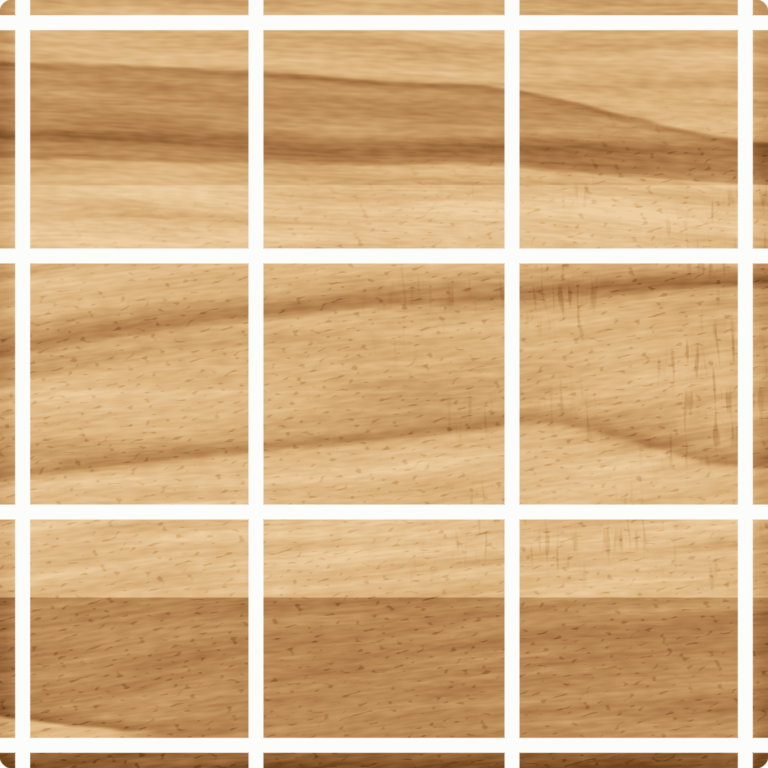
A WebGL 1 fragment shader for this texture:

```glsl
precision highp float;
uniform vec2 u_resolution;

#define GROUT vec3(0.99, 0.99, 0.98)
#define UMBER vec3(0.53, 0.35, 0.18)
#define BROWN vec3(0.67, 0.47, 0.28)
#define TAN vec3(0.76, 0.58, 0.37)
#define HONEY vec3(0.85, 0.69, 0.48)
#define CREAM vec3(0.91, 0.78, 0.60)
#define LINE_WIDTH 0.0196
#define INNER_LINE 0.1667
#define OUTER_LINE 0.4705
#define CORNER_RADIUS 0.018
#define GRAIN 1.0
#define FLECKS 0.9

vec2 gradientAt(vec2 cell) {
  float angle = 6.2832 * fract(sin(dot(cell, vec2(127.1, 311.7))) * 43758.5);
  return vec2(cos(angle), sin(angle));
}

float gradientNoise(vec2 p) {
  vec2 i = floor(p), f = p - i;
  vec2 u = f * f * f * (f * (f * 6.0 - 15.0) + 10.0);
  vec2 e = vec2(1.0, 0.0);
  float low = mix(dot(gradientAt(i), f), dot(gradientAt(i + e), f - e), u.x);
  float high = mix(dot(gradientAt(i + e.yx), f - e.yx), dot(gradientAt(i + 1.0), f - 1.0), u.x);
  return mix(low, high, u.y);
}

float fractalNoise(vec2 p) {
  float sum = 0.0, gain = 1.0;
  for (int i = 0; i < 4; i++) {
    sum += gain * gradientNoise(p);
    p = p * vec2(1.8, 2.1) + 17.3;
    gain *= 0.6;
  }
  return sum;
}

// Dark vein with separate softness above (negative d) and below
float vein(float d, float above, float below) {
  float k = d / (d < 0.0 ? above : below);
  return exp(-k * k);
}

float past(float edge, float v, float soft) {
  return smoothstep(edge - soft, edge + soft, v);
}

// Wood tone from 0 (umber) to 4 (cream); depth runs down from the top
float woodTone(float x, float depth) {
  float wobble = 0.006 * gradientNoise(vec2(x * 5.0, depth * 6.0))
               + 0.002 * gradientNoise(vec2(x * 28.0, depth * 60.0));
  float v = depth + wobble;
  float bend = smoothstep(0.6, 1.0, x);

  // Upper plank with a dark heartwood band
  float bandTop = 0.081 + 0.05 * x + 0.055 * bend;
  float bandLow = 0.205 + 0.015 * x + 0.018 * bend;
  float core = 0.173 + 0.025 * x;
  float tone = 3.0 - 1.0 * past(bandTop, v, 0.003) + 0.9 * past(bandLow, v, 0.004);
  tone -= 1.0 * vein(v - bandTop, 0.003, 0.008);
  tone -= 1.15 * vein(v - core, 0.009, 0.017);
  tone -= 0.7 * vein(v - bandLow, 0.014, 0.003);

  // Pale middle planks with rising veins
  tone = mix(tone, 3.75, past(0.241, depth, 0.0015));
  tone = mix(tone, 3.2, past(0.333, depth, 0.003));
  float rise = v - (0.458 - 0.17 * x + 0.078 * x * x);
  tone -= 1.5 * vein(rise, 0.014, 0.009) + 0.45 * vein(rise - 0.012, 0.04, 0.03);
  tone += 0.45 * past(0.508, depth, 0.002) * (1.0 - 0.6 * x);
  float arch = v - (0.618 - 0.1 * x + 0.085 * smoothstep(0.68, 1.0, x));
  tone -= 1.25 * vein(arch, 0.014, 0.006) + 0.75 * vein(arch + 0.02, 0.045, 0.03);
  tone -= 0.6 * vein(v - 0.77 + 0.06 * x, 0.01, 0.008) * smoothstep(0.3, 0.7, x);

  // Dark lower plank with a pale sliver in its corner
  tone = mix(tone, 1.6, past(0.778, depth, 0.0015));
  float sliver = v - (0.932 + 0.11 * x);
  float sliverFade = 1.0 - smoothstep(0.12, 0.24, x);
  tone += sliverFade * (1.8 * past(0.0, sliver, 0.003) - 0.9 * vein(sliver + 0.004, 0.008, 0.003));

  // Rounded board edges fall into shade
  tone = mix(tone, 0.5, past(0.975, depth, 0.004));
  tone -= 0.7 * smoothstep(0.985, 1.0, depth) + 0.4 * smoothstep(0.012, 0.02, 0.025 - depth);
  return tone - 0.9 * smoothstep(0.465, 0.5, abs(x - 0.5));
}

vec3 woodColor(float tone) {
  vec3 color = mix(UMBER, BROWN, clamp(tone, -0.7, 1.0));
  color = mix(color, TAN, clamp(tone - 1.0, 0.0, 1.0));
  color = mix(color, HONEY, clamp(tone - 2.0, 0.0, 1.0));
  return mix(color, CREAM, clamp(tone - 3.0, 0.0, 1.3));
}

void main() {
  vec2 p = gl_FragCoord.xy / u_resolution;
  float pixel = 1.0 / min(u_resolution.x, u_resolution.y);
  float depth = 1.0 - p.y;
  float tone = woodTone(p.x, depth);

  // Grain follows the slope of each plank
  float slope = mix(-0.04, 0.1, past(0.333, depth, 0.002));
  vec2 along = vec2(p.x, depth + slope * p.x + 0.02 * gradientNoise(p * vec2(2.5, 4.0)));
  tone += GRAIN * 0.95 * fractalNoise(along * vec2(3.0, 38.0));
  tone += GRAIN * 0.55 * gradientNoise(along * vec2(40.0, 210.0));

  // Slanted pores and upright saw marks
  float pores = gradientNoise(vec2(p.x * 75.0 + p.y * 40.0, p.y * 170.0 - p.x * 50.0));
  tone -= FLECKS * smoothstep(0.22, 0.55, pores) * smoothstep(0.25, 0.45, depth + 0.2 * p.x);
  float sawn = smoothstep(0.4, 0.75, p.x) * past(0.24, depth, 0.02) * (1.0 - past(0.76, depth, 0.02));
  float marks = gradientNoise(vec2(p.x * 150.0 + p.y * 6.0, p.y * 22.0));
  float patches = smoothstep(-0.1, 0.3, gradientNoise(p * vec2(7.0, 9.0) + 4.0));
  tone -= FLECKS * sawn * patches * smoothstep(0.08, 0.5, marks);

  // Grid lines mirrored about the centre, plus rounded outer corners
  vec2 fromCentre = abs(p - 0.5);
  vec2 toLine = min(abs(fromCentre - INNER_LINE), abs(fromCentre - OUTER_LINE));
  float lineGap = min(toLine.x, toLine.y) - 0.5 * LINE_WIDTH;
  float corner = length(max(fromCentre - 0.5 + CORNER_RADIUS, 0.0)) - CORNER_RADIUS;
  float tile = smoothstep(-pixel, pixel, min(lineGap, -corner + pixel));
  gl_FragColor = vec4(mix(GROUT, woodColor(tone), tile), 1.0);
}
```
